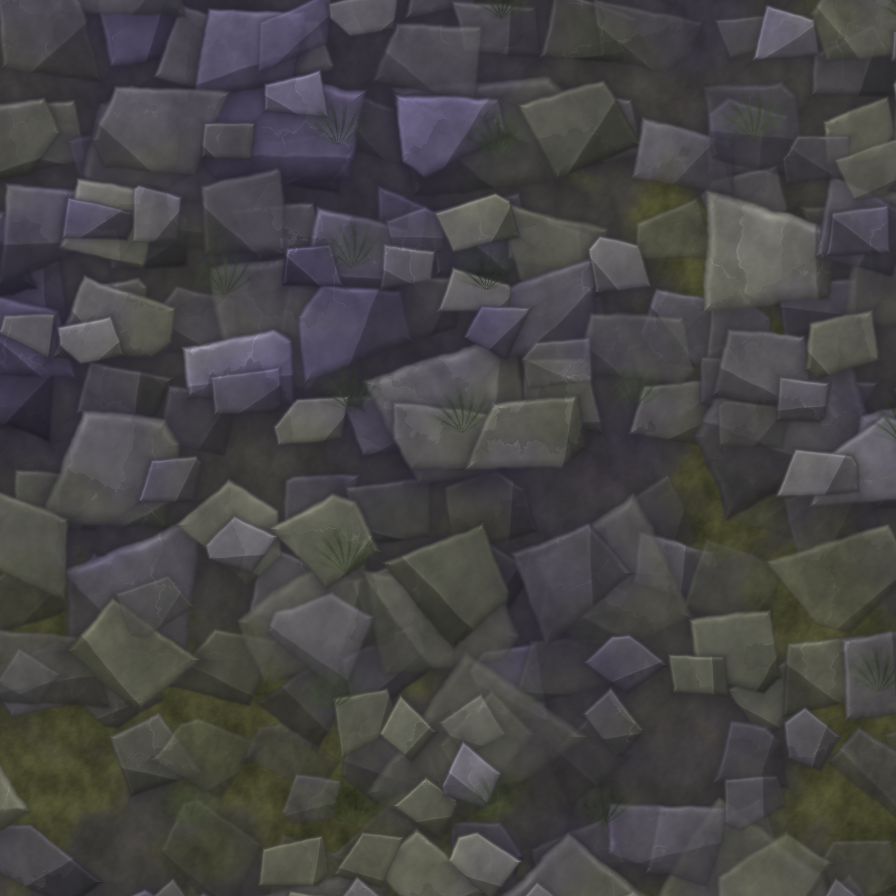
Write a three.js fragment shader that draws this texture.

```glsl
varying vec2 vUv;

#define SOIL vec3(.235, .225, .228)
#define STONE vec3(.352, .348, .352)
#define SHADOW vec3(.155, .147, .178)
#define MOSS vec3(.265, .27, .14)
#define GRASS vec3(.19, .235, .15)
#define VIOLET vec3(.98, .95, 1.09)
#define OLIVE vec3(1.01, 1.02, .95)
#define LIGHT vec2(-.35, .94)
#define EDGE .0022
#define GRAIN .13

vec2 hash2(vec2 p) {
  vec3 q = fract(p.xyx * vec3(.1031, .1030, .0973));
  q += dot(q, q.yzx + 33.33);
  return fract((q.xx + q.yz) * q.zy);
}

// Layered, folded sines, roughly -1 to 1
float waves(vec2 p) {
  float sum = 0., amp = .6;
  for (int i = 0; i < 5; i++) {
    p = mat2(.8, .6, -.6, .8) * p * 1.9 + 1.7;
    sum += amp * sin(p.x + 1.4 * sin(p.y * 1.3)) * cos(p.y - 1.2 * sin(p.x * .7));
    amp *= .68;
  }
  return sum;
}

// Cellular noise: x = distance to the cell border, y = cell tone
vec2 cells(vec2 p) {
  vec2 base = floor(p);
  float nearest = 9., second = 9., tone = 0.;
  for (int j = -1; j <= 1; j++) for (int i = -1; i <= 1; i++) {
    vec2 id = base + vec2(float(i), float(j));
    vec2 h = hash2(id + 61.);
    float d = length(id + h - p);
    if (d < nearest) { second = nearest; nearest = d; tone = h.x; }
    else second = min(second, d);
  }
  return vec2(second - nearest, tone);
}

// Paints one layer of cut blocks; cover gathers how much stone lies on the soil
void paintStones(inout vec3 col, inout float cover, vec2 uv, float scale, float seed,
                 float share, float rough, float surface) {
  vec2 p = uv * scale + seed * .37;
  vec2 base = floor(p);
  for (int j = 1; j >= -1; j--) for (int i = -1; i <= 1; i++) {
    vec2 id = base + vec2(float(i), float(j));
    vec2 key = id + seed;
    vec2 pick = hash2(key), look = hash2(key + 17.3), turn = hash2(key + 41.7);
    if (pick.x > share) continue;
    vec2 q = p - id - .5 - (hash2(key + 29.1) - .5) * .5;
    float tilt = (turn.x - .5) * mix(1.7, .55, smoothstep(.25, .5, (id.y - seed * .37) / scale));

    // Four skewed sides and one broken corner
    float d = -1.;
    vec2 outward = LIGHT;
    for (int k = 0; k < 5; k++) {
      float side = float(k);
      vec2 h = hash2(key + side * 7.3 + 3.1);
      float angle = tilt + side * 1.5708 + (h.x - .5) * .55;
      float reach = mod(side, 2.) < .5 ? mix(.32, .58, h.y) : mix(.24, .44, h.y);
      if (k == 4) {
        angle = tilt + .785 + floor(h.x * 4.) * 1.5708;
        reach = mix(.38, .6, h.y);
      }
      vec2 dir = vec2(cos(angle), sin(angle));
      float e = dot(q, dir) - reach;
      if (e > d) { d = e; outward = dir; }
    }
    d += rough * .022;
    float facing = dot(outward, LIGHT);

    // A ridge parts the pale top from the darker side face
    float lean = -1.2 + (turn.y - .5) * 2.6;
    float ridge = dot(q, vec2(cos(lean), sin(lean))) - mix(.08, .34, look.y) + rough * .02;
    float sideFace = smoothstep(-.012, .012, ridge);
    float bevel = smoothstep(-.1, 0., d);
    float tone = mix(.8, 1.15, look.x) * (1. - .26 * sideFace);
    tone *= 1. + .2 * dot(q, LIGHT) + .2 * bevel * facing;
    float worn = clamp(.55 + .6 * rough, 0., 1.);
    float rimPlace = (d + .035) / .016;
    float rim = exp(-rimPlace * rimPlace) * smoothstep(-.5, .8, facing);
    tone += worn * (.2 * rim + .15 * exp(-abs(ridge) / .018));
    vec3 stone = STONE * tone * surface * mix(VIOLET, OLIVE, smoothstep(.25, .75, look.y));
    stone = mix(stone, SHADOW, .3 * smoothstep(-.03, 0., d));

    // Soft contact shadow, then the stone itself
    float opacity = mix(.5, 1., smoothstep(.0, .6, pick.y));
    float contact = exp(-max(d, 0.) * (15. + 7. * facing));
    float inside = opacity * (1. - smoothstep(-EDGE * scale, EDGE * scale, d));
    col = mix(col, SHADOW, .5 * opacity * contact);
    col = mix(col, stone, inside);
    cover = mix(cover, 1., inside);
  }
}

// Sparse fans of thin blades
float tufts(vec2 uv) {
  vec2 p = uv * 6.5, id = floor(p), h = hash2(id + 83.);
  vec2 q = p - id - mix(vec2(.35), vec2(.65), h);
  float r = length(q), angle = atan(q.x, q.y + .08);
  float blades = smoothstep(.0, .8, sin(angle * 19. + r * 12. + h.x * 6.));
  float fan = (1. - smoothstep(.1, .32, r)) * (1. - smoothstep(.7, 1.5, abs(angle)));
  return step(hash2(id + 5.).x, .26) * fan * (.35 + .65 * blades);
}

void main() {
  vec2 uv = vUv;
  float grain = waves(uv * 24.), rough = waves(uv * 9. + 4.), broad = waves(uv * 1.7 + 2.);

  // Chipped facets and pale scratches shared by every stone face
  vec2 chip = cells(uv * 15. + .22 * vec2(rough, grain));
  float scratch = (1. - smoothstep(.0, .05, chip.x)) * smoothstep(.1, .7, rough);
  float surface = 1. + GRAIN * (.6 * grain + .4 * rough) + .13 * (chip.y - .5) + .16 * scratch;

  // Soil, then blocks from the buried ones up to the loose rubble
  vec3 col = SOIL * (1. + GRAIN * (grain + .5 * rough));
  float cover = 0.;
  paintStones(col, cover, uv, 10., 11., .8, rough, surface * .86);
  paintStones(col, cover, uv, 5.6, 37., .5, rough, surface);
  paintStones(col, cover, uv, 8.5, 71., .5, rough, surface);
  paintStones(col, cover, uv, 14., 97., .24, rough, surface * 1.03);

  // Growth in the gaps, then broad stains of colour
  float damp = smoothstep(.0, .6, waves(uv * 2.6 + 7.) + .25 - .5 * uv.y);
  col = mix(col, MOSS * (1. + .3 * grain), damp * (.6 - .5 * cover));
  col = mix(col, GRASS * (1. + .3 * grain), .6 * tufts(uv));
  col *= mix(VIOLET, OLIVE, smoothstep(-.5, .5, broad + .3 - .6 * uv.y));
  col *= 1. + .07 * broad;
  gl_FragColor = vec4(col, 1.);
}
```
